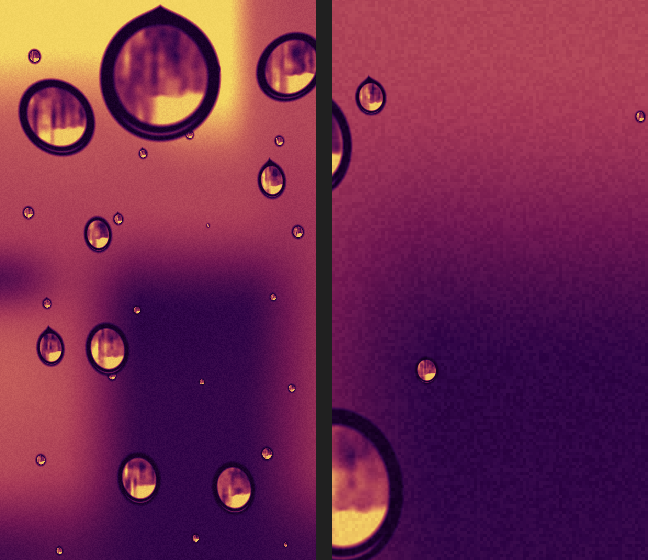
Left, the full canvas; right, a detail of the centre.
Reproduce this texture procedurally as a Shadertoy shader.

```glsl
// Water drops on glass in front of a blurred violet, rose and yellow glow.
// Everything is one scalar tone: a soft backdrop, overlaid by lens-like
// drops with dark rims, and finally coloured by a warm palette.

float hash(vec2 p) {
    vec3 h = fract(vec3(p.xyx) * 0.1031);
    h += dot(h, h.yzx + 33.33);
    return fract((h.x + h.y) * h.z);
}

float noise(vec2 p) {
    vec2 cell = floor(p), f = fract(p);
    f = f * f * (3.0 - 2.0 * f);
    vec2 e = vec2(0, 1);
    return mix(mix(hash(cell), hash(cell + e.yx), f.x),
               mix(hash(cell + e.xy), hash(cell + e.yy), f.x), f.y);
}

vec3 palette(float tone) {
    vec3 c = mix(vec3(0.08, 0.0, 0.13), vec3(0.19, 0.02, 0.28), clamp(tone / 0.15 + 1.0, 0.0, 1.0));
    c = mix(c, vec3(0.44, 0.09, 0.32), clamp(tone / 0.25, 0.0, 1.0));
    c = mix(c, vec3(0.65, 0.22, 0.34), clamp((tone - 0.25) / 0.25, 0.0, 1.0));
    c = mix(c, vec3(0.77, 0.37, 0.35), clamp((tone - 0.5) / 0.2, 0.0, 1.0));
    c = mix(c, vec3(0.88, 0.57, 0.37), clamp((tone - 0.7) / 0.15, 0.0, 1.0));
    return mix(c, vec3(0.95, 0.83, 0.38), clamp((tone - 0.85) / 0.15, 0.0, 1.0));
}

// Out-of-focus backdrop; uv runs from 0 to 1 on both axes
float backdrop(vec2 uv) {
    float tone = 0.55 + 0.11 * smoothstep(0.6, 0.8, uv.y);
    float lowered = uv.y + 0.09 * smoothstep(0.3, 0.6, uv.x);
    tone += 0.38 * smoothstep(0.76, 0.95, lowered) * (1.0 - smoothstep(0.7, 0.83, uv.x));
    tone -= 0.1 * smoothstep(0.75, 0.95, uv.x);

    // violet pool, dark blot and warm glow at the left, dim foot
    float pool = smoothstep(0.18, 0.46, uv.x) * (1.0 - smoothstep(0.76, 1.06, uv.x));
    tone *= 1.0 - pool * (1.0 - smoothstep(0.44, 0.64, uv.y));
    vec2 blot = (uv - vec2(0.0, 0.5)) / vec2(0.17, 0.055);
    vec2 glow = (uv - vec2(0.0, 0.34)) / vec2(0.2, 0.12);
    tone += 0.11 * exp(-dot(glow, glow)) - 0.42 * exp(-dot(blot, blot));
    tone *= mix(0.2, 1.0, smoothstep(0.0, 0.18, uv.y));
    return tone + 0.05 * (noise(uv * vec2(5.0, 7.0)) - 0.5);
}

// Lays one drop over the tone; tip pulls its top into a point
void addDrop(inout float tone, vec2 p, vec2 centre, vec2 radii, float tilt, float tip) {
    vec2 v = p - centre;
    float c = cos(tilt), s = sin(tilt);
    vec2 q = mat2(c, -s, s, c) * v / radii;
    float d = length(q) - tip * exp(-5.0 * abs(q.x)) * smoothstep(0.0, 0.8, q.y);
    float soft = 1.3 / (iResolution.x * radii.x) + 0.015;
    float mask = 1.0 - smoothstep(1.0 - soft, 1.0 + soft, d);
    if (mask <= 0.0) return;

    // refracted scene: streaks, a dark crown and a bright pool at the foot
    vec2 l = v / radii.y, seed = centre * 37.0;
    float streak = noise(l * vec2(9.0, 1.8) + seed);
    float blotch = 0.65 * noise(l * 3.2 + seed.yx) + 0.35 * noise(l * 8.0 + seed);
    float inside = 0.08 + 0.6 * blotch + 0.4 * (streak - 0.4);
    inside += 0.4 * streak * (1.0 - smoothstep(0.1, 0.45, abs(l.x + 0.35)));
    vec2 crown = (l - vec2(0.18, 0.5)) / vec2(0.4, 0.3);
    inside -= 0.25 * exp(-dot(crown, crown));
    float lit = 1.0 - smoothstep(-0.32, -0.2, l.y + 0.25 * (blotch - 0.5) - 0.12 * l.x);
    inside = mix(inside, 0.97, lit * smoothstep(-0.3, 0.0, l.x));

    // thick dark rim with a thin glint along its lower edge
    float rimPos = length(q - vec2(0.02, 0.03));
    inside = mix(clamp(inside, 0.0, 1.0), -0.13, smoothstep(0.74, 0.83, max(d, rimPos)));
    float glint = (d - 0.89) / 0.025;
    inside += 0.4 * exp(-glint * glint) * smoothstep(0.5, 0.95, -l.y);
    tone = mix(tone, inside, mask);
}

void mainImage(out vec4 fragColor, in vec2 fragCoord) {
    vec2 p = fragCoord / iResolution.x;
    float height = iResolution.y / iResolution.x;
    float tone = backdrop(fragCoord / iResolution.xy);

    // scattered beads, smaller within the violet pool
    for (int i = 0; i < 24; i++) {
        float n = float(i);
        vec2 spot = fract(vec2(0.09, 0.62) + n * vec2(0.7549, 0.5698));
        vec2 away = spot - vec2(0.65, 0.47);
        float size = hash(vec2(n, 7.0));
        float r = mix(0.006, 0.027, size) * (1.0 - 0.75 * exp(-12.0 * dot(away, away)));
        addDrop(tone, p, spot * vec2(1.0, height), r * vec2(1.0, 1.15), 0.1,
                0.25 * step(0.75, hash(vec2(n, 3.0))));
    }

    // two arcs of three: slim drops above, rounder ones below
    for (int i = 0; i < 3; i++) {
        float n = float(i);
        vec2 slim = vec2(0.16 - 0.05 * n + 0.2 * n * n, 0.67 + 0.455 * n - 0.095 * n * n);
        vec2 round3 = vec2(0.34 + 0.1 * n * n, 0.667 - 0.6 * n + 0.19 * n * n);
        addDrop(tone, p, slim, vec2(0.044, 0.057), 0.1, 0.27 * abs(n - 1.0));
        addDrop(tone, p, round3, vec2(0.068, 0.084), 0.15, 0.0);
    }

    // a large drop flanked by two tilted ones
    for (float side = -1.0; side < 2.0; side += 2.0) {
        addDrop(tone, p, vec2(0.55, 1.48) + side * vec2(0.37, 0.08),
                vec2(0.105, 0.124) - 0.006 * side, -0.75 * side, 0.0);
    }
    addDrop(tone, p, vec2(0.507, 1.527), vec2(0.19, 0.202), 0.0, 0.13);

    // fine film grain
    float grain = hash(floor(p * 288.0)) - 0.5;
    vec3 color = palette(tone + 0.03 * grain) + 0.03 * grain;
    fragColor = vec4(clamp(color, 0.0, 1.0), 1.0);
}
```
